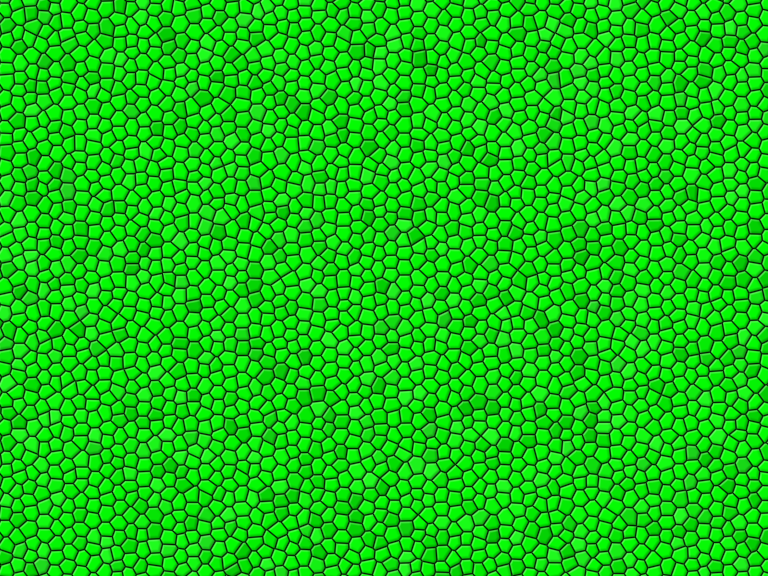
Give the GLSL for this texture, as a Shadertoy shader.

```glsl
// Bright green mosaic of small irregular hexagonal tiles with bevelled rims and dark joints.

// Sine-free hash: three random values per tile
vec3 hash3(vec2 id) {
    vec3 q = fract(id.xyx * vec3(0.1031, 0.1030, 0.0973));
    q += dot(q, q.yxz + 33.33);
    return fract((q.xxy + q.yzz) * q.zyx);
}

// Jittered tile centre; every second column is shifted by half a tile
vec2 tileCentre(vec2 id) {
    vec2 centre = vec2((id.x + 0.5) * 0.866, id.y + 0.25 + 0.5 * mod(id.x, 2.0));
    return centre + (hash3(id + 17.0).xy - 0.5) * vec2(0.46, 0.5);
}

void mainImage(out vec4 fragColor, in vec2 fragCoord) {
    // Forty tiles over the canvas height
    float pixel = 40.0 / iResolution.y;
    vec2 p = fragCoord * pixel;
    vec2 base = floor(p / vec2(0.866, 1.0));

    // Nearest tile
    vec2 tileId = base;
    vec2 toCentre = vec2(0.0);
    float nearest = 1e5;
    for (int j = -2; j <= 2; j++) {
        for (int i = -2; i <= 2; i++) {
            vec2 id = base + vec2(i, j);
            vec2 offset = tileCentre(id) - p;
            float dist = dot(offset, offset);
            if (dist < nearest) {
                nearest = dist;
                toCentre = offset;
                tileId = id;
            }
        }
    }

    // Distance to the nearest joint, and bevel light summed over the sides
    float joint = 1e5;
    float glint = 0.0;
    float shadow = 0.0;
    for (int j = -2; j <= 2; j++) {
        for (int i = -2; i <= 2; i++) {
            vec2 id = base + vec2(i, j);
            if (id == tileId) continue;
            vec2 offset = tileCentre(id) - p;
            vec2 outward = normalize(offset - toCentre);
            float d = dot(0.5 * (offset + toCentre), outward);
            float facing = dot(outward, vec2(-0.707, 0.707));
            joint = min(joint, d);
            glint = max(glint, facing * (1.0 - smoothstep(0.09, 0.23, d)));
            shadow = max(shadow, -facing * (1.0 - smoothstep(0.05, 0.30, d)));
        }
    }

    // Tile colour: mostly even, a few tiles paler or deeper
    vec3 rnd = hash3(tileId);
    vec3 color = vec3(0.015, 0.985, 0.01);
    color *= 1.0 - 0.20 * pow(rnd.x, 5.0);
    color = mix(color, vec3(0.75, 1.0, 0.75), 0.16 * pow(rnd.y, 5.0));

    // Bevel lit from the upper left
    color = mix(color, vec3(0.62, 0.96, 0.60), 0.55 * glint);
    color *= 1.0 - 0.30 * shadow;

    // Dark joints with soft edges
    float soft = 0.04 + 0.3 * pixel;
    float face = smoothstep(0.045 - soft, 0.045 + soft, joint);
    fragColor = vec4(mix(vec3(0.01, 0.08, 0.01), color, face), 1.0);
}
```
